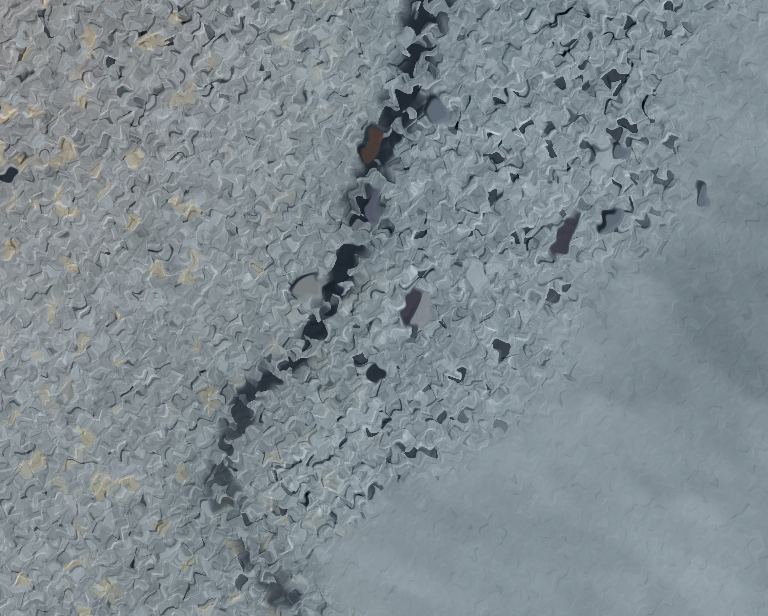
Write a WebGL 2 fragment shader that draws this texture.

```glsl
#version 300 es
precision highp float;
// Weathered gravel: a dark broken crack between loose chips and a smooth worn slab.
uniform vec2 u_resolution;
out vec4 fragColor;

const vec3 INK = vec3(0.10, 0.13, 0.17);
const vec3 PALE = vec3(0.60, 0.65, 0.68);
const vec3 BEIGE = vec3(0.51, 0.54, 0.55);
const vec3 SLATE = vec3(0.40, 0.45, 0.50);
const vec3 PLUM = vec3(0.20, 0.20, 0.25);
const vec2 LIGHT = vec2(0.7, -0.7);

vec2 hash2(vec2 c) {
  vec3 q = fract(c.xyx * vec3(0.1031, 0.1030, 0.0973));
  q += dot(q, q.yzx + 33.33);
  return fract((q.xx + q.yz) * q.zy);
}

// Soft cellular noise: x is the chip height, y its tint
vec2 chips(vec2 p, float sharpness) {
  vec3 sum = vec3(0.0);
  for (int j = -1; j <= 1; j++)
    for (int i = -1; i <= 1; i++) {
      vec2 g = floor(p) + vec2(i, j);
      vec2 d = p - g - hash2(g + 11.0);
      sum += exp(-sharpness * dot(d, d)) * vec3(hash2(g + 157.0), 1.0);
    }
  return sum.xy / sum.z;
}

// x: shadow cast by the neighbour toward the light, y: height, z: tint
vec3 relief(vec2 p, float freq, float reach) {
  vec2 here = chips(p * freq, 22.0);
  return vec3(chips(p * freq + LIGHT * reach, 22.0).x - here.x, here);
}

float segment(vec2 p, vec2 a, vec2 b) {
  vec2 d = b - a;
  return length(p - a - d * clamp(dot(p - a, d) / dot(d, d), 0.0, 1.0));
}

float crackDistance(vec2 p) {
  vec2 path[9] = vec2[9](vec2(0.71, 1.02), vec2(0.664, 0.837), vec2(0.606, 0.74),
    vec2(0.578, 0.617), vec2(0.537, 0.511), vec2(0.497, 0.43), vec2(0.40, 0.35),
    vec2(0.35, 0.22), vec2(0.46, 0.03));
  float d = 9.0;
  for (int i = 0; i < 8; i++) d = min(d, segment(p, path[i], path[i + 1]));
  return d;
}

float slabEdge(float y) {
  return 0.54 + 0.29 * smoothstep(0.1, 0.33, y) + 0.22 * smoothstep(0.3, 0.7, y)
    + 0.1 * smoothstep(0.6, 1.0, y);
}

float oval(vec2 p, vec2 centre, vec2 radius, float angle) {
  float c = cos(angle), s = sin(angle);
  return smoothstep(1.2, 0.85, length(mat2(c, -s, s, c) * (p - centre) / radius));
}

// A stone with its shadow on the upper left
void stone(inout vec3 col, vec2 p, vec2 centre, vec2 radius, float angle, vec3 tone, float shadow) {
  col = mix(col, INK, shadow * oval(p, centre - 0.009 * LIGHT, radius, angle));
  col = mix(col, tone, 0.87 * oval(p, centre, radius, angle));
}

void main() {
  vec2 p = gl_FragCoord.xy / u_resolution.y;
  vec2 cloud = chips(p * 5.0, 4.0) - 0.5;
  vec2 wisp = chips(mat2(0.9, 0.4, -0.4, 0.9) * p * vec2(14.0, 24.0), 5.0) - 0.5;
  vec2 q = p + 0.004 * sin(p.yx * vec2(143.0, 171.0) + 2.0 * sin(p * 97.0));
  // Zones
  float slab = smoothstep(-0.07, 0.10, p.x - slabEdge(p.y) + 0.12 * cloud.x + 0.06 * wisp.x);
  float crack = crackDistance(q + 0.02 * wisp);
  float band = smoothstep(-0.05, 0.08, p.x - 0.33 - 0.42 * p.y) * (1.0 - slab);
  float corner = smoothstep(0.55, 0.1, length((p - vec2(0.1, 1.0)) * vec2(0.9, 1.6)));
  float coarse = clamp(band + corner, 0.0, 1.0);
  float rough = mix(1.0, 0.16 + 0.2 * smoothstep(0.4, 1.0, p.y), slab);
  // Layered chips
  vec3 grit = relief(q, 135.0, 0.4);
  vec3 chip = relief(q + 3.1, 72.0, 0.3);
  vec3 lump = relief(q + 7.7, 40.0, 0.22);
  float tone = 0.55 + 0.05 * cloud.y + 0.04 * wisp.y * (0.5 + slab);
  tone -= rough * (0.12 * grit.x + 0.16 * chip.x + 0.14 * coarse * lump.x);
  tone -= rough * (0.3 * max(chip.x - 0.35, 0.0) + 0.6 * coarse * max(lump.x - 0.3, 0.0));
  tone += rough * (0.07 * (chip.z - 0.5) + 0.05 * (lump.z - 0.5));
  tone += 0.02 * slab * smoothstep(0.6, 0.2, p.y) - 0.04 * smoothstep(0.12, 0.0, crack);
  tone -= 0.07 * slab * smoothstep(0.25, 0.0, length((p - vec2(1.22, 0.48)) * vec2(1.0, 0.7)));
  // Cool stone with a warmer upper left
  float warm = smoothstep(0.75, 0.0, p.x) * (0.35 + 0.65 * smoothstep(0.2, 1.0, p.y));
  vec3 col = tone + mix(vec3(-0.045, 0.008, 0.035), vec3(-0.008, 0.0, 0.006), warm);
  col += smoothstep(0.86, 0.95, lump.z) * smoothstep(0.7, 0.2, p.x) * vec3(0.06, 0.02, -0.05);
  col = mix(col, PALE, 0.5 * smoothstep(0.88, 0.95, chip.z) * rough);
  // Broken crack and scattered hollows
  float width = 0.022 + 0.012 * smoothstep(0.5, 0.9, p.y);
  float hollow = smoothstep(0.62, 0.42, mix(chip.y, lump.y, 0.6));
  hollow *= smoothstep(width * 1.5, width * 0.4, crack) * mix(0.65, 1.0, smoothstep(0.2, 0.5, p.y));
  float spots = coarse * smoothstep(0.2, 0.08, chip.y) * smoothstep(0.45, 0.25, lump.y);
  col = mix(col, INK, clamp(0.92 * hollow + 0.7 * spots, 0.0, 0.95));
  // Larger stones and pits
  stone(col, q, vec2(0.502, 0.532), vec2(0.024, 0.018), 0.2, BEIGE, 0.9);
  stone(col, q, vec2(0.542, 0.533), vec2(0.014, 0.010), 0.3, INK, 0.0);
  stone(col, q, vec2(0.686, 0.495), vec2(0.013, 0.030), -0.3, BEIGE, 0.2);
  stone(col, q, vec2(0.667, 0.503), vec2(0.011, 0.029), -0.3, PLUM, 0.0);
  stone(col, q, vec2(0.606, 0.762), vec2(0.014, 0.029), -0.3, vec3(0.31, 0.25, 0.23), 0.8);
  stone(col, q, vec2(0.606, 0.666), vec2(0.010, 0.030), -0.1, vec3(0.34, 0.37, 0.43), 0.7);
  stone(col, q, vec2(0.712, 0.820), vec2(0.016, 0.024), 0.2, SLATE, 0.9);
  stone(col, q, vec2(0.917, 0.617), vec2(0.013, 0.038), -0.45, PLUM, 0.0);
  stone(col, q, vec2(0.995, 0.638), vec2(0.012, 0.022), -0.6, SLATE, 0.95);
  stone(col, q, vec2(0.977, 0.742), vec2(0.015), 0.3, PALE, 0.5);
  stone(col, q, vec2(1.010, 0.752), vec2(0.010, 0.014), 0.3, SLATE, 0.8);
  stone(col, q, vec2(1.144, 0.680), vec2(0.009, 0.017), 0.2, SLATE, 0.7);
  stone(col, q, vec2(0.774, 0.550), vec2(0.013, 0.024), 0.2, PALE, 0.1);
  stone(col, q, vec2(0.611, 0.394), vec2(0.013), 0.0, INK, 0.0);
  stone(col, q, vec2(0.015, 0.715), vec2(0.016, 0.009), 0.5, INK, 0.0);
  fragColor = vec4(clamp(col, 0.0, 1.0), 1.0);
}
```
